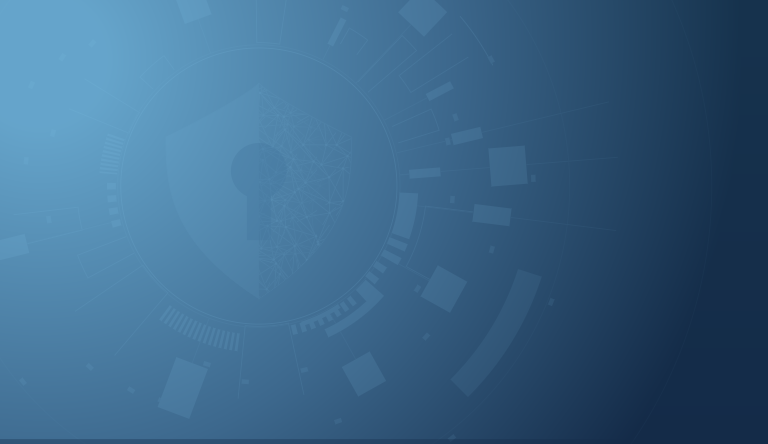
This background is drawn by a Shadertoy shader. Its source:

```glsl
// A security dial on a blue radial gradient: a shield with a keyhole, half solid
// and half wire mesh, ringed by radial blocks, tick bands and circuit traces.
// Parts are polar distance functions around HUB; one unit is the canvas height.
#define HUB vec2(.583, .581)
#define GLOW_POS vec2(.09, .865)
#define GLOW_COLOR vec3(.397, .645, .795)
#define MID_COLOR vec3(.238, .408, .553)
#define DEEP_COLOR vec3(.078, .168, .283)
#define TINT vec3(.55, .82, .97)
#define INK_ALPHA .115
#define RING_RADIUS .311
#define LINE_WIDTH .0009
#define MESH_SCALE 23.
#define CHIP_COUNT 40

const float TAU = 6.2831853;

// Radial blocks: radius, angle, half length, half width
const vec4 BLOCKS[12] = vec4[12](
    vec4(.563, .080, .041, .043), vec4(.529, -.124, .042, .020),
    vec4(.482, .236, .034, .013), vec4(.375, .078, .035, .010),
    vec4(.477, -.508, .038, .040), vec4(.485, -1.061, .038, .036),
    vec4(.486, -1.931, .060, .038), vec4(.538, .815, .038, .040),
    vec4(.436, 1.919, .036, .032), vec4(.460, .483, .031, .009),
    vec4(.389, 1.102, .033, .007), vec4(.573, -2.899, .035, .022));

// Circuit traces: two spoke angles, radius of the joining arc, radius of the open end
const vec4 TRACES[12] = vec4[12](
    vec4(3.258, 3.386, .410, .555), vec4(3.506, 3.635, .437, .320),
    vec4(1.425, 1.585, .323, .450), vec4(.552, .667, .402, .553),
    vec4(.710, .810, .468, .325), vec4(2.20, 2.40, .363, .325),
    vec4(-.50, -.12, .378, .500), vec4(.30, .42, .425, .330),
    vec4(.93, 1.05, .410, .370), vec4(3.74, 4.007, .316, .500),
    vec4(4.615, 4.925, .316, .480), vec4(2.59, 2.755, .316, .460));

float fill(float d) { return clamp(.5 - d * iResolution.y, 0., 1.); }
float stroke(float d) { return fill(abs(d) - LINE_WIDTH); }

vec2 hash2(vec2 p) {
    vec3 q = fract(p.xyx * vec3(.1031, .1030, .0973));
    q += dot(q, q.yzx + 33.33);
    return fract((q.xx + q.yz) * q.zy);
}

vec2 turn(vec2 p, float a) {
    return vec2(dot(p, vec2(cos(a), sin(a))), dot(p, vec2(-sin(a), cos(a))));
}

float box(vec2 p, vec2 halfSize) {
    vec2 d = abs(p) - halfSize;
    return length(max(d, 0.)) + min(max(d.x, d.y), 0.);
}

float segment(vec2 p, vec2 a, vec2 b) {
    p -= a; b -= a;
    return length(p - b * clamp(dot(p, b) / dot(b, b), 0., 1.));
}

// Ring sector; polar holds radius and angle
float arc(vec2 polar, float a0, float a1, float radius, float halfThick) {
    float turned = mod(polar.y - .5 * (a0 + a1) + .5 * TAU, TAU) - .5 * TAU;
    float side = abs(turned) - .5 * (a1 - a0);
    return max(abs(polar.x - radius) - halfThick, side * polar.x);
}

// Sector cut into evenly spaced teeth
float ticks(vec2 polar, float a0, float a1, float radius, float halfThick, float pitch) {
    float tooth = abs(fract((polar.y - a0) / pitch) - .5) - .26;
    return max(arc(polar, a0, a1, radius, halfThick), tooth * pitch * polar.x);
}

float spoke(vec2 p, float a, float r0, float r1) {
    vec2 dir = vec2(cos(a), sin(a));
    return stroke(segment(p, dir * r0, dir * r1));
}

float shield(vec2 p) {
    float x = abs(p.x), t = clamp((p.y + .254) / .364, 0., 1.);
    float halfWidth = .209 * (1. - pow(1. - t, 2.7));
    float top = .232 - .122 * pow(x / .209, .85);
    return max(max(x - halfWidth, -.254 - p.y), (p.y - top) * .85);
}

// Jittered nodes joined to their neighbours
float mesh(vec2 p, float seed) {
    vec2 g = p * MESH_SCALE + seed, cell = floor(g);
    vec2 home = cell + hash2(cell + 50.);
    float ink = 0.;
    for (int k = 0; k < 9; k++) {
        vec2 c = cell + vec2(k % 3 - 1, k / 3 - 1), next = c + vec2(1, -1);
        vec2 node = c + hash2(c + 50.);
        next += hash2(next + 50.);
        float d = min(segment(g, home, node + .001), segment(g, node, next));
        ink = max(ink, .65 * stroke(d / MESH_SCALE));
        ink = max(ink, fill(length(g - node) / MESH_SCALE - .003));
    }
    return ink;
}

float dial(vec2 p, vec2 polar) {
    float r = polar.x;
    float ink = max(stroke(r - RING_RADIUS), .4 * stroke(r - RING_RADIUS - .007));
    ink = max(ink, .25 * max(stroke(r - .70), stroke(r - 1.02)));
    for (int i = 0; i < 12; i++) {
        vec4 b = BLOCKS[i], t = TRACES[i];
        ink = max(ink, .9 * fill(box(turn(p, b.y) - vec2(b.x, 0), b.zw)));
        ink = max(ink, .45 * spoke(p, b.y, .32, i < 3 ? .81 : b.x));
        float trace = max(spoke(p, t.x, t.z, t.w), spoke(p, t.y, t.z, t.w));
        ink = max(ink, .75 * max(trace, fill(arc(polar, t.x, t.y, t.z, LINE_WIDTH))));
    }
    // Solid arcs and the stepped bracket
    ink = max(ink, .6 * fill(arc(polar, -.79, -.31, .641, .028)));
    float d = min(arc(polar, -.34, -.046, .338, .021), arc(polar, .477, .70, .593, .001));
    d = min(d, arc(polar, -1.14, -.72, .365, .010));
    d = min(d, arc(polar, -.82, -.72, .345, .025));
    d = min(d, arc(polar, -1.27, -.98, .325, .005));
    // Tick bands
    vec2 left = vec2(r, mod(polar.y, TAU));
    d = min(d, ticks(polar, -.54, -.35, .338, .022, .095));
    d = min(d, ticks(polar, -.725, -.545, .328, .014, .09));
    d = min(d, ticks(polar, -1.36, -.86, .333, .011, .0625));
    d = min(d, ticks(polar, -2.22, -1.70, .355, .020, .033));
    d = min(d, ticks(left, 3.10, 3.44, .332, .010, .085));
    d = min(d, ticks(left, 2.80, 3.06, .340, .020, .027));
    ink = max(ink, .9 * fill(d));
    // Scattered chips
    for (int i = 0; i < CHIP_COUNT; i++) {
        vec2 h = hash2(vec2(i, 7));
        vec2 q = turn(p, (float(i) + .6 * h.x) * TAU / float(CHIP_COUNT));
        ink = max(ink, .7 * fill(box(q - vec2(.4 + .35 * h.y, 0), vec2(.005, .008))));
    }
    return ink;
}

void mainImage(out vec4 fragColor, in vec2 fragCoord) {
    vec2 uv = fragCoord / iResolution.y, p = uv - HUB;

    // Background glow
    float dist = length(uv - GLOW_POS);
    vec3 deep = DEEP_COLOR + vec3(.008, .03, .02) * uv.y;
    vec3 color = mix(GLOW_COLOR, MID_COLOR, clamp((dist - .15) / .77, 0., 1.));
    color = mix(color, deep, clamp((dist - .92) / .66, 0., 1.));

    // Shield and dial
    float body = shield(p);
    float wire = max(mesh(p, 0.), .8 * mesh(p, 31.4) * smoothstep(.2, .05, p.x));
    float ink = max(dial(p, vec2(length(p), atan(p.y, p.x))), .5 * stroke(body));
    ink = max(ink, fill(body) * mix(wire, .5, fill(p.x)));
    color = mix(color, TINT, INK_ALPHA * ink);

    // Keyhole
    float keyhole = min(length(p - vec2(0, .034)) - .063,
                        box(p + vec2(0, .05), vec2(.027, .072)));
    color = mix(color, vec3(.25, .45, .61), .3 * fill(keyhole));

    // Footer strip
    color = mix(color, deep, .35 * fill(uv.y - .011));
    fragColor = vec4(color, 1);
}
```
